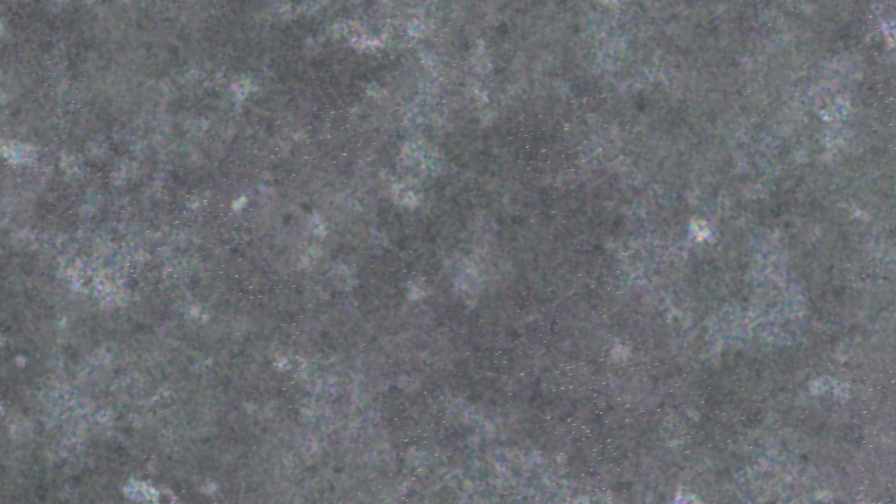
Give the GLSL for this texture, as a WebGL 1 fragment shader.

```glsl
precision highp float;
// Cloudy grey mineral surface: soft fbm tone and bluish haze, ragged pale patches
// filled with iridescent speckle, small dark pits, and clusters of warm tilted glints.
// Scattered marks come from jittered cells; lengths are fractions of canvas height.

uniform vec2 u_resolution;

const vec3 SHADOW = vec3(0.362, 0.368, 0.386);
const vec3 BODY   = vec3(0.440, 0.450, 0.466);
const vec3 HAZE   = vec3(0.505, 0.540, 0.580);
const vec3 PALE   = vec3(0.665, 0.695, 0.735);
const vec3 PIT    = vec3(0.270, 0.280, 0.310);
const vec3 GLINT  = vec3(0.670, 0.640, 0.580);
const vec3 TINT   = vec3(0.035, -0.012, 0.035);  // violet to green drift

const float CLOUD_FREQ   = 3.4;
const float HAZE_FREQ    = 8.5;
const float SPECKLE_FREQ = 140.0;
const float PATCH_CELL   = 0.072;
const float BLOOM_CELL   = 0.26;
const float PIT_CELL     = 0.046;
const float GLINT_CELL   = 0.0135;
const float GLINT_ANGLE  = 0.24;
const float BODY_GRAIN   = 0.105;
const float PATCH_GRAIN  = 0.40;

vec3 hash3(vec2 cell) {
  vec3 q = fract(cell.xyx * vec3(0.1031, 0.1030, 0.0973));
  q += dot(q, q.yxz + 33.33);
  return fract((q.xxy + q.yzz) * q.zyx);
}

// Three independent channels of smooth value noise
vec3 noise3(vec2 p) {
  vec2 i = floor(p);
  vec2 f = fract(p);
  f = f * f * (3.0 - 2.0 * f);
  vec3 low = mix(hash3(i), hash3(i + vec2(1.0, 0.0)), f.x);
  vec3 high = mix(hash3(i + vec2(0.0, 1.0)), hash3(i + vec2(1.0)), f.x);
  return mix(low, high, f.y);
}

vec3 fbm3(vec2 p) {
  vec3 sum = vec3(0.0);
  float gain = 0.53;
  for (int i = 0; i < 4; i++) {
    sum += gain * noise3(p);
    p = mat2(1.6, 1.2, -1.2, 1.6) * p + 17.3;
    gain *= 0.5;
  }
  return sum;
}

vec2 rotate(vec2 p, float angle) {
  float c = cos(angle);
  float s = sin(angle);
  return vec2(c * p.x + s * p.y, c * p.y - s * p.x);
}

// Soft ellipses in jittered cells; radii are fractions of a cell
float scatter(vec2 p, float cell, float chance, vec2 radii, float seed) {
  vec2 g = p / cell;
  vec2 home = floor(g);
  float cover = 0.0;
  for (int y = -1; y <= 1; y++) {
    for (int x = -1; x <= 1; x++) {
      vec2 id = home + vec2(float(x), float(y));
      vec3 place = hash3(id + seed);
      vec3 kind = hash3(id + seed + 71.7);
      vec2 d = (g - id - place.xy) / (radii * mix(0.6, 1.2, place.z));
      float mark = smoothstep(1.0, 0.15, length(d)) * mix(0.3, 1.0, kind.y);
      cover = max(cover, mark * step(kind.x, chance));
    }
  }
  return cover;
}

void main() {
  vec2 p = gl_FragCoord.xy / u_resolution.y;

  // Fields shared by the layers
  vec3 cloud = fbm3(p * CLOUD_FREQ + 4.0);
  vec3 mist = fbm3(p * HAZE_FREQ + 31.0);
  vec3 rough = fbm3(p * 34.0 + 9.0);
  vec3 speckle = noise3(rotate(p, 0.6) * SPECKLE_FREQ + 7.0) - 0.5;
  speckle += 0.4 * (noise3(rotate(p, 1.1) * SPECKLE_FREQ * 0.5) - 0.5);
  vec2 ragged = p + 0.034 * (rough.xy - 0.5) + 0.04 * (mist.yz - 0.5);

  // Cloudy ground and haze
  float tone = 0.45 * cloud.x + 0.30 * mist.y + 0.25 * rough.z;
  vec3 color = mix(SHADOW, BODY, smoothstep(0.33, 0.66, tone));
  color += TINT * (cloud.z - 0.5);
  float haze = smoothstep(0.46, 0.72, 0.65 * mist.x + 0.35 * rough.x);
  color = mix(color, HAZE, 0.60 * haze);

  // Dark pits
  float pits = scatter(ragged, PIT_CELL, 0.45, vec2(0.36, 0.32), 5.0);
  color = mix(color, PIT, 0.50 * pits * (1.0 - 0.6 * haze));

  // Pale patches, and a few larger blooms leaning down to the right
  float small = scatter(ragged, PATCH_CELL, 0.50, vec2(0.46, 0.39), 23.0);
  small *= smoothstep(0.30, 0.56, cloud.y) * smoothstep(0.22, 0.54, rough.y);
  float bloom = scatter(rotate(ragged, -0.4), BLOOM_CELL, 0.40, vec2(0.32, 0.16), 47.0);
  bloom *= smoothstep(0.22, 0.58, rough.x);
  float pale = max(0.62 * small, 0.80 * bloom);
  color = mix(color, PALE, pale);

  // Fine grain, more colourful and stronger inside the pale patches
  float lit = clamp(1.1 * pale + 0.32 * haze, 0.0, 1.0);
  vec3 grain = mix(vec3(speckle.x), speckle, 0.45 + 0.30 * lit);
  color += grain * mix(BODY_GRAIN, PATCH_GRAIN, lit);

  // Warm glints gathered in clusters
  float cluster = smoothstep(0.42, 0.64, 0.45 * cloud.z + 0.55 * mist.z);
  vec2 strewn = rotate(p + 0.012 * (mist.xy - 0.5), GLINT_ANGLE);
  float glints = scatter(strewn, GLINT_CELL, 0.38, vec2(0.46, 0.21), 83.0);
  vec3 glintColor = GLINT + 0.30 * speckle.zxy;
  color = mix(color, glintColor, glints * (0.10 + 0.60 * cluster));

  gl_FragColor = vec4(clamp(color, 0.0, 1.0), 1.0);
}
```
